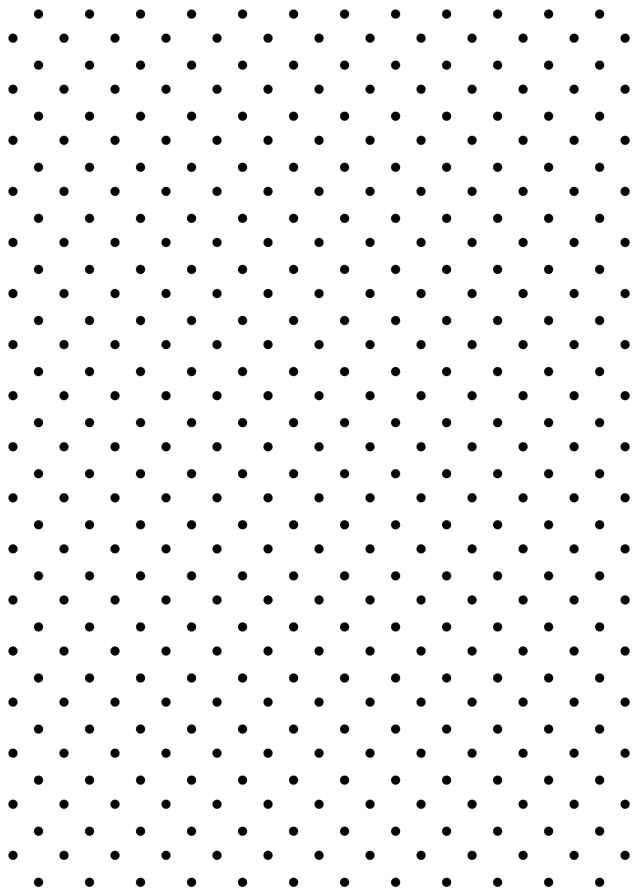
A Shadertoy shader for this pattern:

```glsl
// Small black polka dots on white, in two interleaved square lattices.
// Each lattice folds the plane into one cell and measures a circle there;
// the second sits half a cell across and slightly less than half a cell down.

// Signed distance to the nearest dot of a lattice with a dot centred on origin.
float dotLattice(vec2 p, vec2 origin, vec2 spacing, float radius) {
    vec2 cell = (p - origin) / spacing;
    vec2 local = (fract(cell + 0.5) - 0.5) * spacing;
    return length(local) - radius;
}

void mainImage(out vec4 fragColor, in vec2 fragCoord) {
    // Canvas height is one unit, measured downward from the top left.
    vec2 p = vec2(fragCoord.x, iResolution.y - fragCoord.y) / iResolution.y;
    float pixel = 1.0 / iResolution.y;

    vec2 spacing = vec2(0.05693, 0.05700);
    float radius = 0.0051;

    // Union of the two lattices
    float d = min(dotLattice(p, vec2(0.0430, 0.0157), spacing, radius),
                  dotLattice(p, vec2(0.0145, 0.0426), spacing, radius));

    // Antialiased ink over paper
    float ink = 1.0 - smoothstep(-0.75 * pixel, 0.75 * pixel, d);
    fragColor = vec4(mix(vec3(1.0), vec3(0.01), ink), 1.0);
}
```
